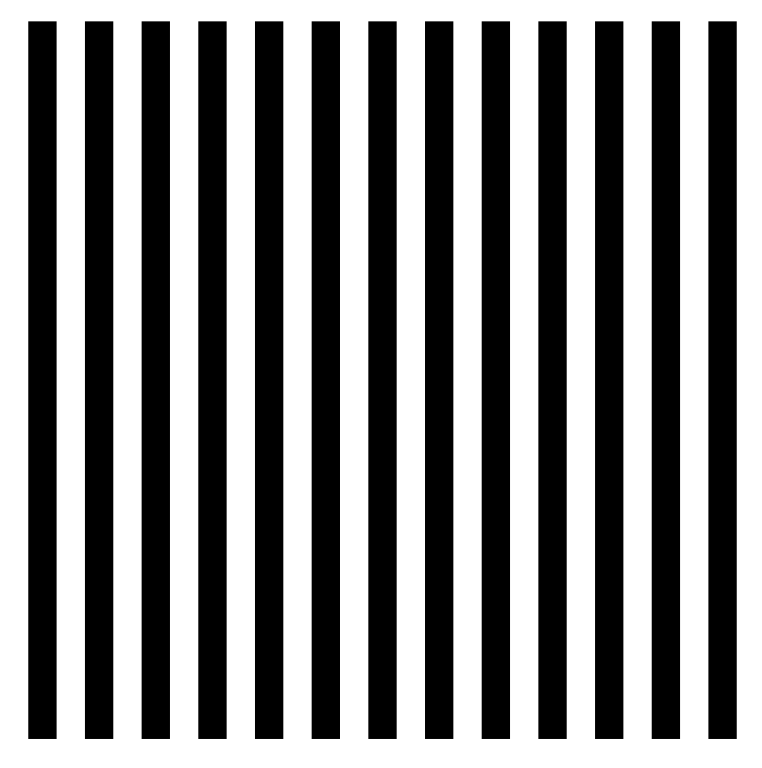
Give the GLSL for this pattern, as a WebGL 1 fragment shader.

```glsl
precision highp float;

uniform vec2 u_resolution;

#define STRIPE_COUNT 13.0
#define STRIPE_PERIOD 0.07438
#define STRIPE_WIDTH 0.03719
#define FIRST_LEFT 0.0371
#define STRIPE_BOTTOM 0.0378
#define STRIPE_TOP 0.9722
#define INK vec3(0.0)
#define PAPER vec3(1.0)

// Signed distances along each axis to the edges of the nearest stripe
vec2 stripeDistance(vec2 uv) {
  float firstCentre = FIRST_LEFT + 0.5 * STRIPE_WIDTH;
  float index = floor((uv.x - firstCentre) / STRIPE_PERIOD + 0.5);
  index = clamp(index, 0.0, STRIPE_COUNT - 1.0);
  vec2 centre = vec2(firstCentre + index * STRIPE_PERIOD,
                     0.5 * (STRIPE_BOTTOM + STRIPE_TOP));
  vec2 halfSize = 0.5 * vec2(STRIPE_WIDTH, STRIPE_TOP - STRIPE_BOTTOM);
  return abs(uv - centre) - halfSize;
}

void main() {
  vec2 uv = gl_FragCoord.xy / u_resolution;

  // Edge smoothing one pixel wide on each axis
  vec2 coverage = clamp(0.5 - stripeDistance(uv) * u_resolution, 0.0, 1.0);

  gl_FragColor = vec4(mix(PAPER, INK, coverage.x * coverage.y), 1.0);
}
```
